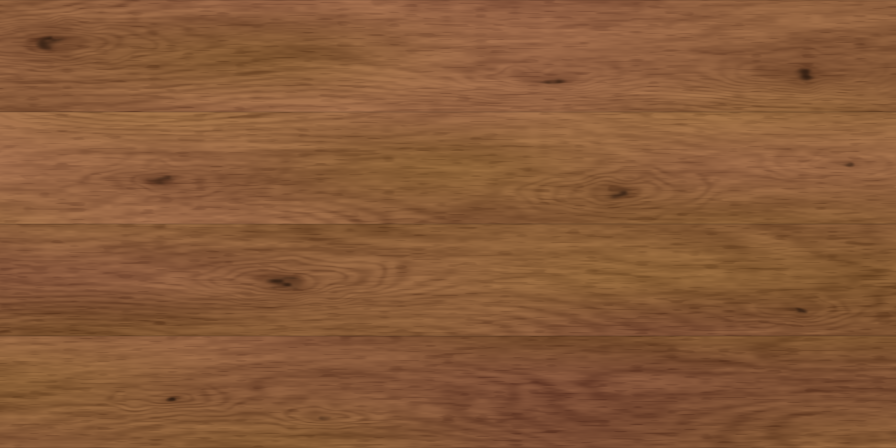
This texture is drawn by a Shadertoy shader. Its source:

```glsl
const float PLANKS = 4.0;
const float KNOT_SLOTS = 4.0;
const float KNOT_CHANCE = 0.6;
const float RING_COUNT = 8.0;
const float RING_CONTRAST = 0.3;
const float FIBRE_CONTRAST = 0.62;
const float CLOUD_CONTRAST = 1.15;
const float PORE_DEPTH = 0.24;
const float SEAM_WIDTH = 0.002;
const float SEAM_DEPTH = 0.12;
const float MEAN_TONE = 0.7;
const vec4 PLANK_TONE = vec4(-0.03, -0.1, 0.13, 0.0);
const vec3 DARK_OAK = vec3(0.41, 0.25, 0.145);
const vec3 LIGHT_OAK = vec3(0.605, 0.413, 0.263);
const vec3 KNOT_BROWN = vec3(0.2, 0.12, 0.07);
const vec3 RED_TINT = vec3(0.012, -0.003, 0.026);

float hash(vec2 p) {
    vec3 q = fract(vec3(p.xyx) * 0.1031);
    q += dot(q, q.yzx + 33.33);
    return fract((q.x + q.y) * q.z);
}

float noise(vec2 p) {
    vec2 i = floor(p), f = fract(p);
    f = f * f * (3.0 - 2.0 * f);
    return mix(mix(hash(i), hash(i + vec2(1, 0)), f.x),
               mix(hash(i + vec2(0, 1)), hash(i + vec2(1, 1)), f.x), f.y);
}

float fbm(vec2 p) {
    float sum = 0.0, gain = 0.5;
    for (int i = 0; i < 4; i++) {
        sum += gain * noise(p);
        p = p * 2.03 + 17.7;
        gain *= 0.5;
    }
    return sum / 0.9375;
}

// x: swell that bends the rings, y: dark halo, z: knot core
vec3 knots(vec2 p, float plank) {
    vec3 result = vec3(0.0);
    vec2 wobble = vec2(noise(p * vec2(18, 40)), noise(p * vec2(20, 45) + 9.0)) - 0.5;
    for (float i = 0.0; i < KNOT_SLOTS; i++) {
        vec2 id = vec2(i * 7.0 + 3.0, plank * 13.0 + 5.0);
        if (hash(id) > KNOT_CHANCE) continue;
        vec2 centre = vec2((i + 0.15 + 0.7 * hash(id + 1.3)) * 2.0 / KNOT_SLOTS,
                           (plank + 0.2 + 0.6 * hash(id + 2.7)) / PLANKS);
        float size = mix(0.4, 1.1, hash(id + 4.1));
        vec2 q = p - centre + wobble * vec2(0.05, 0.018);
        float wide = length(q / (vec2(0.26, 0.055) * size));
        float halo = length(q / (vec2(0.075, 0.03) * size));
        float core = length(q / (vec2(0.034, 0.013) * size));
        result.x += size * exp(-wide * wide);
        result.y += size * exp(-halo * halo);
        result.z = max(result.z, smoothstep(1.4, 0.2, core));
    }
    return result;
}

void mainImage(out vec4 fragColor, in vec2 fragCoord) {
    vec2 p = fragCoord / iResolution.y;
    float plank = min(floor(p.y * PLANKS), PLANKS - 1.0);
    vec2 seed = vec2(plank * 31.7 + 4.0, plank * 17.3);
    vec3 knot = knots(p, plank);

    // Growth rings: contours of a stretched height field
    float height = noise(p * vec2(1.4, 7.0) + seed)
                 + 0.3 * noise(p * vec2(2.8, 15.0) + seed)
                 + 0.05 * noise(p * vec2(11.0, 50.0) + seed)
                 + 0.9 * knot.x;
    float phase = height * RING_COUNT + p.y * 14.0;
    float ring = pow(0.5 + 0.5 * sin(6.2832 * phase), 1.6) - 0.42;
    ring *= smoothstep(0.8, 0.25, fwidth(phase));
    ring *= 0.2 + 1.1 * noise(p * vec2(3.0, 14.0) + seed + 40.0);

    // Fine fibres follow the bent grain
    vec2 grain = vec2(p.x, p.y + 0.012 * height);
    float fibre = 0.35 * noise(grain * vec2(4.0, 70.0) + seed + 55.0)
                + 0.4 * noise(grain * vec2(9.0, 150.0) + seed)
                + 0.45 * noise(grain * vec2(40.0, 256.0) + seed) - 0.6;
    float pore = smoothstep(0.66, 0.9, noise(grain * vec2(26.0, 240.0) + seed + 70.0));

    // Broad light and dark bands along each board
    float cloud = fbm(p * vec2(1.5, 9.0) + seed + 20.0) - 0.5;
    float drift = noise(p * vec2(1.3, 4.0) + seed + 33.0) - 0.5;

    float tone = MEAN_TONE + PLANK_TONE[int(plank)];
    tone += CLOUD_CONTRAST * cloud + 0.4 * drift + FIBRE_CONTRAST * fibre;
    tone -= RING_CONTRAST * ring + PORE_DEPTH * pore + 0.55 * knot.y;
    vec3 colour = mix(DARK_OAK, LIGHT_OAK, clamp(tone, -0.4, 1.2));
    colour += RED_TINT * (2.0 * noise(p * vec2(1.6, 7.0) + seed + 90.0) - 1.0);

    // Knot hearts with cracked, uneven darkness
    float crack = smoothstep(0.2, 0.85, noise(p * vec2(55.0, 120.0) + seed));
    colour = mix(colour, KNOT_BROWN, knot.z * (0.25 + 0.7 * crack));

    // Seams between planks
    float edge = abs(p.y - round(p.y * PLANKS) / PLANKS);
    float seam = 1.0 - smoothstep(0.0, SEAM_WIDTH + 0.5 / iResolution.y, edge);
    colour *= 1.0 - SEAM_DEPTH * seam;

    fragColor = vec4(clamp(colour, 0.0, 1.0), 1.0);
}
```
